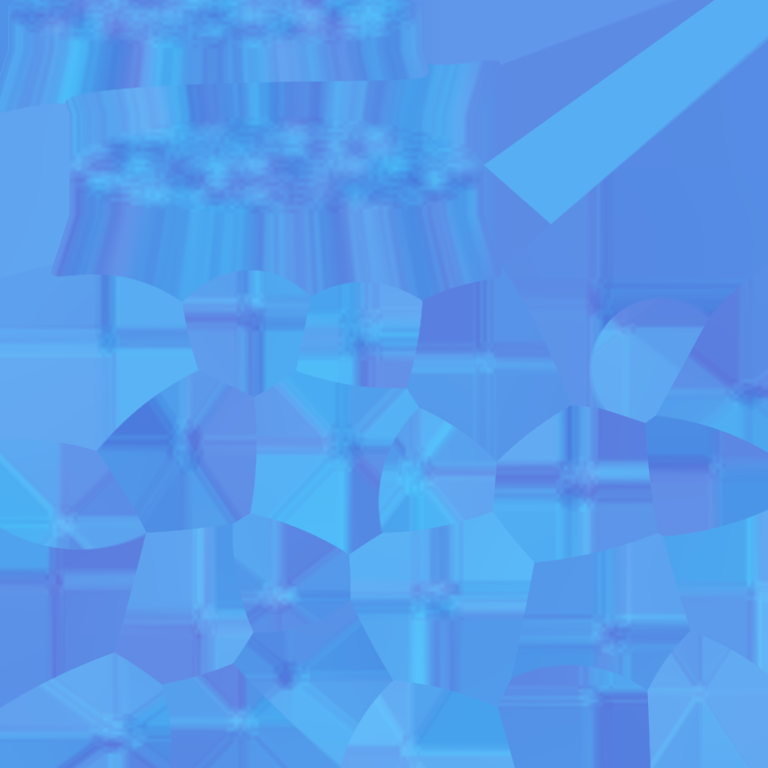
This background is drawn by a WebGL 1 fragment shader. Its source:

```glsl
precision highp float;
// Blue mosaic: small mottled patches smeared outward into flat sectors, stripes and curved cells.
uniform vec2 u_resolution;

const vec3 DARK = vec3(0.325, 0.475, 0.865);
const vec3 LIGHT = vec3(0.345, 0.735, 0.975);
const vec3 TINT = vec3(0.13, -0.02, 0.0);
const float GRAIN = 45.0;                      // mottling frequency
const float DRIFT = 0.012;                     // faint gradient inside flat sectors
const float REACH = 0.85;                      // distance weight of the dominant regions
const vec2 CELL = vec2(0.175, 0.155);          // spacing of the scattered patches
const vec2 BAND_HALF = vec2(0.27, 0.065);
const vec2 LOW_BAND = vec2(0.36, 0.785);
const vec2 TOP_BAND = vec2(0.28, 1.0);
const vec2 OPEN_SITE = vec2(0.78, 0.61);       // patch feeding the wide dark field
const float OPEN_SEED = 2.3;
const float TAU = 6.28319;

vec4 nearest = vec4(9.0);                      // weighted distance, centre, seed
vec4 runnerUp = vec4(9.0);

float hash(vec2 p) {
    return fract(sin(dot(p, vec2(127.1, 311.7))) * 43758.5);
}

float noise(vec2 p) {
    vec2 i = floor(p);
    vec2 f = fract(p);
    f = f * f * (3.0 - 2.0 * f);
    return mix(mix(hash(i), hash(i + vec2(1.0, 0.0)), f.x),
               mix(hash(i + vec2(0.0, 1.0)), hash(i + 1.0), f.x), f.y);
}

// Tone and tint of the mottling at a point of a patch.
vec2 mottle(vec2 q, float seed) {
    vec2 s = q * GRAIN + seed * vec2(91.0, 57.0);
    float tone = 0.5 + 0.35 * (hash(vec2(seed, 4.7)) - 0.5);
    tone += 0.95 * (noise(s) - 0.5) + 0.3 * (noise(s * 4.0) - 0.5);
    return vec2(tone, noise(s * 0.7 + 40.0) - 0.5);
}

// Nearest point of a regular polygon.
vec2 clampToPolygon(vec2 d, float sides, float radius) {
    float sector = TAU / sides;
    float turn = floor(atan(d.y, d.x) / sector + 0.5) * sector;
    float c = cos(turn);
    float s = sin(turn);
    mat2 rot = mat2(c, -s, s, c);
    float edge = radius * tan(0.5 * sector);
    vec2 q = rot * d;
    q = vec2(min(q.x, radius), clamp(q.y, -edge, edge));
    return q * rot;
}

// Approximate nearest point of a lens with a flattened base; rays above and below fan out.
vec2 clampToBand(vec2 d) {
    float x = d.x / (1.0 + 1.2 * max(abs(d.y) - BAND_HALF.y, 0.0));
    x = clamp(x, -BAND_HALF.x, BAND_HALF.x);
    float rim = sqrt(max(1.0 - x * x / (BAND_HALF.x * BAND_HALF.x), 0.0));
    return vec2(x, clamp(d.y, -BAND_HALF.y * sqrt(rim), BAND_HALF.y * rim));
}

void offer(vec4 region) {
    if (region.x < nearest.x) {
        runnerUp = nearest;
        nearest = region;
    } else if (region.x < runnerUp.x) {
        runnerUp = region;
    }
}

void offerBand(vec2 p, vec2 centre, float seed) {
    vec2 d = p - centre;
    offer(vec4(REACH * length(d - clampToBand(d)), centre, seed));
}

// Negative seeds mark the bands.
vec3 paint(vec2 p, vec4 region, float pixel) {
    float seed = region.w;
    vec2 d = p - region.yz;
    vec2 look;
    if (seed < 0.0) {
        look = mottle(clampToBand(d) * vec2(0.85, 1.1) + d * DRIFT, seed);
        look.x = mix(look.x, 0.58, 0.15);
        float beyond = smoothstep(-0.04, 0.03, d.x - BAND_HALF.x);
        if (seed > -1.5) {
            // Bright wedge leaving the tip, between two darker sectors
            vec2 r = d - vec2(BAND_HALF.x, 0.0);
            float inside = min(dot(r, vec2(0.66, 0.75)), dot(r, vec2(0.58, -0.81)));
            look = mix(look, vec2(0.28, 0.22), beyond);
            look = mix(look, vec2(0.8, 0.0), smoothstep(-pixel, pixel, inside));
        } else {
            look = mix(look, vec2(0.47, 0.35), beyond);
        }
    } else {
        float sides = hash(vec2(seed, 1.3)) < 0.5 ? 4.0 : 8.0;
        float radius = mix(0.014, 0.034, hash(vec2(seed, 2.9)));
        float stretch = mix(0.8, 1.25, hash(vec2(seed, 6.1)));
        vec2 q = clampToPolygon(d * vec2(stretch, 1.0 / stretch), sides, radius);
        look = mottle(q + d * DRIFT, seed);
        if (seed > 1.0) look.x *= 0.65;
    }
    return mix(DARK, LIGHT, clamp(look.x, 0.0, 1.08)) + TINT * look.y;
}

void main() {
    vec2 p = gl_FragCoord.xy / u_resolution;
    float pixel = 1.0 / u_resolution.y;

    // Scattered patches compete by weighted distance, giving curved borders
    for (int j = 0; j < 4; j++) {
        for (int i = 0; i < 6; i++) {
            vec2 id = vec2(float(i), float(j));
            vec2 jitter = vec2(hash(id + 3.1), hash(id + 17.7));
            vec2 site = (id + 0.05 + 0.85 * jitter) * CELL;
            float weight = mix(0.85, 1.3, hash(id + 29.3));
            offer(vec4(weight * length(p - site), site, hash(id + 51.9)));
        }
    }
    offer(vec4(REACH * length(p - OPEN_SITE), OPEN_SITE, OPEN_SEED));
    offerBand(p, LOW_BAND, -1.0);
    offerBand(p, TOP_BAND, -2.0);

    // Blend across the border over about a pixel
    float border = 0.5 - 0.5 * smoothstep(0.0, 1.5 * pixel, runnerUp.x - nearest.x);
    vec3 colour = mix(paint(p, nearest, pixel), paint(p, runnerUp, pixel), border);
    gl_FragColor = vec4(colour, 1.0);
}
```
